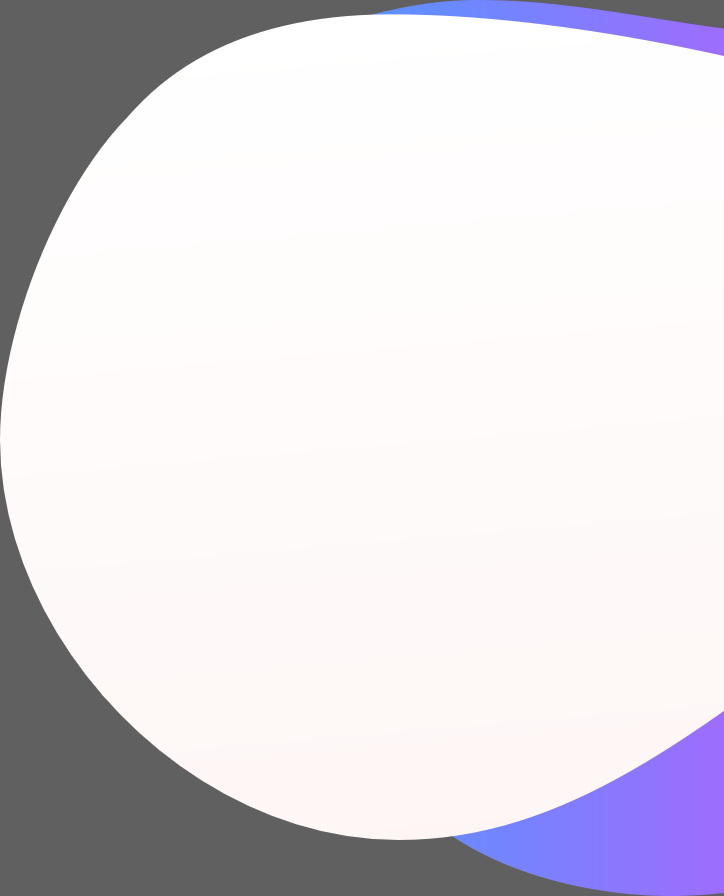
This background is drawn by a Shadertoy shader. Its source:

```glsl
const float ASPECT = 0.8086;              // width of the layout, height is 1
const int CURVE_STEPS = 24;
const vec3 GREY = vec3(0.376);
const vec3 BLUE = vec3(0.36, 0.57, 1.0);
const vec3 VIOLET = vec3(0.62, 0.425, 0.995);
const vec3 WHITE = vec3(1.0);
const vec3 BLUSH = vec3(0.996, 0.966, 0.962);
const vec2 ACCENT_RANGE = vec2(0.417, 0.807); // x where the accent fades
const vec2 BLUSH_RANGE = vec2(0.95, 0.02);    // height where the white fades
const float BLUSH_TILT = 0.085;

// An outline holds (squared distance, inside sign) for the sampled point.
const vec2 EMPTY = vec2(1e5, 1.0);

void addLine(inout vec2 outline, vec2 p, vec2 a, vec2 b) {
    vec2 edge = b - a, toP = p - a;
    vec2 offset = toP - edge * clamp(dot(toP, edge) / dot(edge, edge), 0.0, 1.0);
    outline.x = min(outline.x, dot(offset, offset));
    // Flip the sign at each edge crossed by a ray towards +x
    if ((a.y > p.y) != (b.y > p.y) && toP.x < edge.x * toP.y / edge.y)
        outline.y = -outline.y;
}

void addCurve(inout vec2 outline, vec2 p, vec2 a, vec2 b, vec2 c, vec2 d) {
    vec2 last = a;
    for (int i = 1; i <= CURVE_STEPS; i++) {
        float t = float(i) / float(CURVE_STEPS);
        float s = 1.0 - t;
        vec2 next = s * s * s * a + 3.0 * s * t * (s * b + t * c) + t * t * t * d;
        addLine(outline, p, last, next);
        last = next;
    }
}

float signedDistance(vec2 outline) {
    return outline.y * sqrt(outline.x);
}

float whiteBlob(vec2 p) {
    vec2 right = vec2(0.833, 0.932), top = vec2(0.436, 0.984);
    vec2 shoulder = vec2(0.143, 0.870), left = vec2(0.0, 0.509);
    vec2 bottom = vec2(0.445, 0.0625), tail = vec2(0.833, 0.224);
    vec2 o = EMPTY;
    addCurve(o, p, right, vec2(0.690, 0.965), vec2(0.553, 0.984), top);
    addCurve(o, p, top, vec2(0.306, 0.984), vec2(0.208, 0.945), shoulder);
    addCurve(o, p, shoulder, vec2(0.0625, 0.788), vec2(0.0, 0.629), left);
    addCurve(o, p, left, vec2(0.0, 0.286), vec2(0.211, 0.0625), bottom);
    addCurve(o, p, bottom, vec2(0.586, 0.0625), vec2(0.703, 0.130), tail);
    addLine(o, p, tail, right);
    return signedDistance(o);
}

float accentBlob(vec2 p) {
    vec2 right = vec2(0.833, 0.965), crest = vec2(0.534, 1.0);
    vec2 upper = vec2(0.391, 0.977), lower = vec2(0.488, 0.079);
    vec2 base = vec2(0.749, 0.0), tail = vec2(0.833, 0.0065);
    vec2 o = EMPTY;
    addCurve(o, p, right, vec2(0.729, 0.977), vec2(0.638, 1.0), crest);
    addCurve(o, p, crest, vec2(0.482, 1.0), vec2(0.436, 0.990), upper);
    addLine(o, p, upper, lower);
    addCurve(o, p, lower, vec2(0.560, 0.023), vec2(0.664, 0.0), base);
    addCurve(o, p, base, vec2(0.781, 0.0), vec2(0.807, 0.003), tail);
    addLine(o, p, tail, right);
    return signedDistance(o);
}

float coverage(float dist, float pixel) {
    return clamp(0.5 - dist / pixel, 0.0, 1.0);
}

float ramp(vec2 range, float v) {
    return clamp((v - range.x) / (range.y - range.x), 0.0, 1.0);
}

void mainImage(out vec4 fragColor, in vec2 fragCoord) {
    vec2 p = fragCoord / iResolution.xy * vec2(ASPECT, 1.0);
    float pixel = 1.0 / iResolution.y;

    // Gradients
    vec3 accent = mix(BLUE, VIOLET, ramp(ACCENT_RANGE, p.x));
    vec3 paper = mix(WHITE, BLUSH, ramp(BLUSH_RANGE, p.y - BLUSH_TILT * p.x));

    // Layers from back to front
    vec3 color = mix(GREY, accent, coverage(accentBlob(p), pixel));
    color = mix(color, paper, coverage(whiteBlob(p), pixel));
    fragColor = vec4(color, 1.0);
}
```
